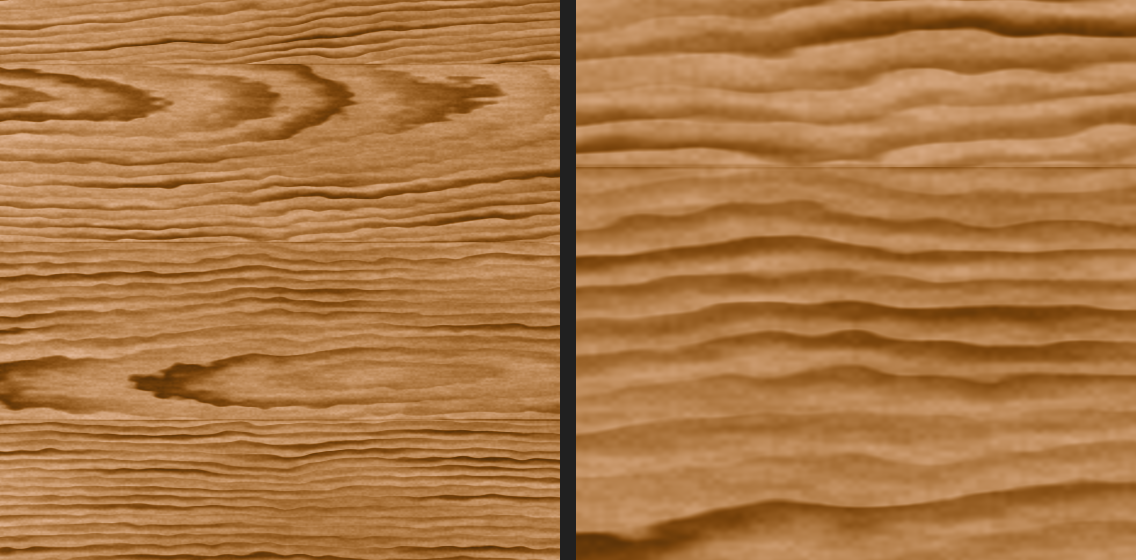
Left: the whole. Right: its middle third, enlarged.
Write a Shadertoy shader that draws this texture.

```glsl
// Honey-brown wooden boards with horizontal grain and long cathedral arches.
// Each board is a slanted cut through growth rings: the ring radius is the
// distance to a heart line, bent by noise and shaded with a soft sawtooth.

float hash(vec2 p) {
    vec3 q = fract(p.xyx * 0.1031);
    q += dot(q, q.yzx + 33.33);
    return fract((q.x + q.y) * q.z);
}

float noise(vec2 p) {
    vec2 cell = floor(p), f = fract(p);
    f = f * f * (3.0 - 2.0 * f);
    return mix(mix(hash(cell), hash(cell + vec2(1, 0)), f.x),
               mix(hash(cell + vec2(0, 1)), hash(cell + vec2(1, 1)), f.x), f.y);
}

// Noise centred on zero, offset so that lattice cells stay positive
float wobble(vec2 p) {
    return noise(p + 50.0) - 0.5;
}

// Heart of a board: x and y of its nearest point, slope of the cut
vec3 boardHeart(float board) {
    if (board < 0.0) return vec3(0.5, -0.12, 0.1);
    if (board < 1.0) return vec3(0.7, 0.325, 0.1);
    if (board < 2.0) return vec3(-0.1, 0.83, 0.13);
    return vec3(0.2, 1.22, 0.1);
}

// Growth rings counted outwards from the heart
float ringPhase(vec2 p, float board) {
    vec3 heart = boardHeart(board);
    vec2 q = p + board * vec2(7.3, 3.7);
    float knot = exp(-pow((p.x - 0.53) / 0.16, 2.0));
    float height = p.y - heart.y;
    height -= board > 1.0 ? 0.07 * p.x : 0.0;
    height += 0.034 * wobble(q * vec2(2.5, 4.0));
    height += (0.008 + 0.014 * knot) * wobble(q * vec2(9.0, 11.0));
    height += (0.003 + 0.005 * knot) * wobble(q * vec2(24.0, 28.0));
    float depth = (p.x - heart.x) * heart.z + 0.018 * wobble(q * vec2(5.0, 9.0));
    float radius = length(vec2(height, depth));
    float fray = 0.28 * wobble(q * vec2(38.0, 130.0));
    return radius / 0.028 + 40.0 * radius * radius + fray;
}

vec3 woodColour(float tone) {
    vec3 ramp = pow(vec3(max(tone, 0.0)), vec3(1.0, 1.2, 1.5));
    vec3 wood = mix(vec3(0.45, 0.25, 0.04), vec3(0.80, 0.61, 0.44), ramp);
    return wood * (1.0 + 0.8 * min(tone, 0.0));
}

void mainImage(out vec4 fragColor, in vec2 fragCoord) {
    vec2 uv = fragCoord / iResolution.xy;
    float boardY = (uv.y - 0.25) / 0.3175;
    float board = floor(boardY);

    // Late wood darkens slowly, then ends in a crisp outer edge
    float phase = ringPhase(uv, board);
    float ring = floor(phase), s = phase - ring;
    float lateWood = smoothstep(0.15, 0.82, s) * (1.0 - smoothstep(0.82, 1.0, s));
    float along = noise(vec2(uv.x * 3.5 + 20.0, ring * 7.0 + board * 31.0 + 90.0));
    float strength = 0.2 + 1.1 * along * along;
    float tone = 0.9 - 0.85 * lateWood * strength;

    // Thin secondary lines that follow the rings
    tone += 0.24 * wobble(vec2(uv.x * 5.0 + board * 17.0, phase * 2.6));

    // Broad patches, darker toward the lower right
    tone += 0.26 * wobble(uv * vec2(2.0, 7.0) + board * 5.0);
    tone += 0.12 * (uv.y - uv.x) - 0.02;

    // Fibres, pores and fine speckle
    tone += 0.20 * wobble(uv * vec2(16.0, 170.0));
    tone += 0.14 * wobble(uv * vec2(70.0, 260.0));
    tone += 0.12 * wobble(uv * vec2(230.0, 300.0));

    // Faint joints between the boards, clearer on the right
    float seamDistance = abs(boardY - round(boardY)) * 0.3175;
    float seam = 1.0 - smoothstep(0.0004, 0.0024, seamDistance);
    tone -= seam * (0.1 + 0.4 * uv.x * noise(vec2(uv.x * 9.0, round(boardY) + 8.0)));

    fragColor = vec4(woodColour(tone), 1.0);
}
```
